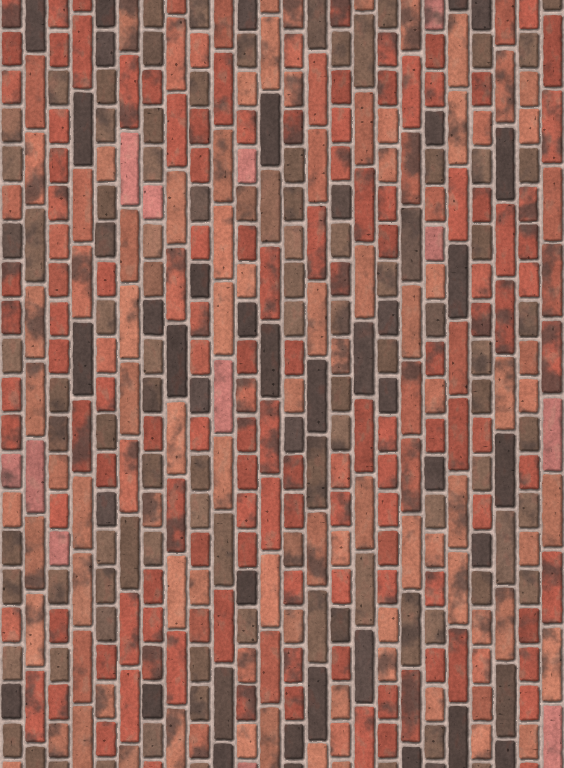
This texture is drawn by a Shadertoy shader. Its source:

```glsl
// Weathered brickwork turned on its side: columns of short bricks alternate with
// columns of long ones. Each brick is a rounded-box distance with hashed size and
// tone; gradient noise adds ragged edges, scorch marks, pits and sandy mortar.

#define COLUMNS 24.0        // brick columns across the canvas
#define SHORT_ROWS 20.0     // short bricks down the canvas, long ones are half as many
#define JOINT 0.15          // mortar width in column widths
#define CORNER 0.09         // corner radius
#define RAGGED 0.035        // edge roughness
#define SCORCH 0.75         // strength of dark burnt patches
#define RED    vec3(0.66, 0.34, 0.28)
#define ORANGE vec3(0.72, 0.46, 0.37)
#define BROWN  vec3(0.49, 0.38, 0.32)
#define DARK   vec3(0.34, 0.28, 0.26)
#define PINK   vec3(0.75, 0.47, 0.44)
#define MORTAR vec3(0.78, 0.69, 0.65)

vec3 hash3(vec2 p) {
    vec3 q = fract(p.xyx * vec3(0.1031, 0.1030, 0.0973));
    q += dot(q, q.yxz + 33.33);
    return fract((q.xxy + q.yzz) * q.zyx);
}

// Gradient noise, roughly -0.7 to 0.7
float corner(vec2 cell, vec2 f, vec2 o) {
    float a = 6.2832 * hash3(cell + o).x;
    return dot(vec2(cos(a), sin(a)), f - o);
}

float noise(vec2 p) {
    vec2 c = floor(p), f = p - c;
    vec2 u = f * f * f * (f * (f * 6.0 - 15.0) + 10.0);
    return mix(mix(corner(c, f, vec2(0, 0)), corner(c, f, vec2(1, 0)), u.x),
               mix(corner(c, f, vec2(0, 1)), corner(c, f, vec2(1, 1)), u.x), u.y);
}

float fbm(vec2 p) {
    float sum = 0.0, amp = 1.0;
    for (int i = 0; i < 4; i++) {
        sum += amp * noise(p);
        p = mat2(1.6, 1.2, -1.2, 1.6) * p + 7.3;
        amp *= 0.5;
    }
    return sum;
}

float roundBox(vec2 p, vec2 halfSize) {
    vec2 q = abs(p) - halfSize + CORNER;
    return length(max(q, 0.0)) + min(max(q.x, q.y), 0.0) - CORNER;
}

vec3 brickTone(float pick, float isLong) {
    // Long bricks are mostly red, short ones more often brown
    float warm = mix(0.61, 0.76, isLong);
    vec3 tone = mix(RED, ORANGE, smoothstep(0.25, 0.55, pick));
    tone = mix(tone, BROWN, smoothstep(warm - 0.03, warm + 0.03, pick));
    tone = mix(tone, DARK, smoothstep(0.86, 0.93, pick));
    return mix(tone, PINK, step(0.975, pick));
}

void mainImage(out vec4 fragColor, in vec2 fragCoord) {
    // Square units, one column wide
    vec2 p = fragCoord / iResolution.x * COLUMNS;
    float pixel = COLUMNS / iResolution.x;
    float shortPitch = COLUMNS * iResolution.y / iResolution.x / SHORT_ROWS;

    // Ragged outlines
    vec2 w = p + RAGGED * vec2(fbm(p * 2.3), fbm(p * 2.3 + 41.0));

    // Column layout: long joints face the middle of short bricks
    float column = floor(w.x);
    float isLong = mod(column, 2.0);
    float pitch = shortPitch * (1.0 + isLong);
    float offset = mix(0.21, mod(column, 4.0) < 2.0 ? 0.34 : 0.82, isLong);
    offset += 0.08 * (hash3(vec2(column, 91.0)).x - 0.5);
    float t = w.y / pitch - offset;
    vec2 id = vec2(column, floor(t)) + 50.0;
    vec3 rnd = hash3(id), rnd2 = hash3(id + 173.0);

    // Brick shape, with slope facing the light at the upper left
    vec2 local = vec2(fract(w.x) - 0.5, (fract(t) - 0.5) * pitch);
    local += 0.05 * (rnd2.xy - 0.5);
    vec2 halfSize = 0.5 * (vec2(1.0, pitch) - JOINT) - 0.035 * rnd2.yz;
    float d = roundBox(local, halfSize);
    float slope = (roundBox(local + vec2(-0.03, 0.04), halfSize) - d) / 0.05;

    // Brick surface: base tone, cloudy stains, scorch, grain and pits
    vec2 s = p + rnd.yz * 60.0;
    float cloud = fbm(s * vec2(1.8, 1.1));
    vec3 brick = brickTone(rnd.x, isLong) * (0.92 + 0.2 * rnd.y);
    brick = mix(brick, brick.grr * vec3(1.25, 0.62, 0.53), 0.35 * smoothstep(0.1, 0.6, cloud));
    float burnt = smoothstep(0.1, 0.75, fbm(s * 0.75 + 19.0) + 0.65 * rnd2.x - 0.25);
    brick = mix(brick, DARK * 0.95, SCORCH * burnt);
    brick *= 1.0 + 0.13 * cloud + 0.12 * fbm(p * 7.0);
    brick *= 1.0 - 0.4 * smoothstep(0.4, 0.62, noise(s * 5.0));
    float rim = smoothstep(-0.13, 0.0, d);
    brick *= 1.0 + rim * (0.28 * slope - 0.2);

    // Mortar: sandy grain, shaded beside the lower right edges
    vec3 mortar = MORTAR * (1.0 + 0.12 * fbm(p * 6.0) + 0.1 * fbm(p * 1.5));
    float shade = smoothstep(0.13, 0.0, d);
    mortar *= 1.0 - shade * (0.14 + 0.42 * smoothstep(0.2, -0.8, slope));

    float cover = smoothstep(0.7 * pixel, -0.7 * pixel, d);
    fragColor = vec4(clamp(mix(mortar, brick, cover), 0.0, 1.0), 1.0);
}
```
